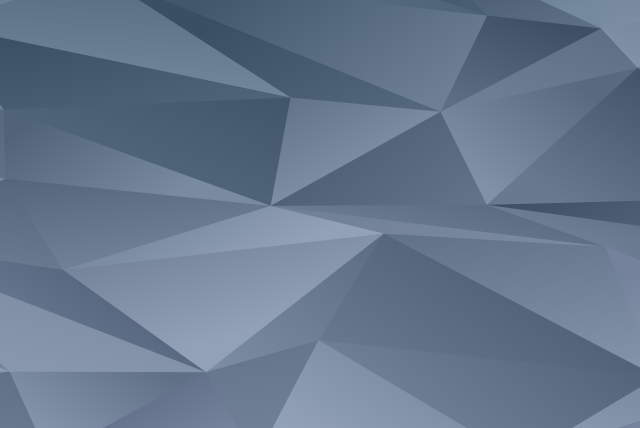
Write a WebGL 1 fragment shader that draws this background.

```glsl
precision highp float;

// Low-poly relief of wide slate-blue facets, each with its own soft linear shade.
// A leaning, jittered grid of corners is split into triangles; every pixel blends
// the facets of nearby cells by their antialiased coverage.

uniform vec2 u_resolution;

const vec2 CELL = vec2(0.5, 0.2); // mean cell size, in canvas heights
const float LEAN = 0.55;          // sideways drift of the columns per height

float hash(vec2 p) {
    return fract(sin(dot(p, vec2(127.1, 311.7))) * 43758.5453);
}

// Jitter favours its extremes, giving both broad facets and slivers.
// It stays below half a cell, so the cells never overlap.
vec2 corner(vec2 id) {
    vec2 r = 2.0 * vec2(hash(id + 3.7), hash(id + 19.3)) - 1.0;
    vec2 q = (id + vec2(0.38, 0.42) * sign(r) * sqrt(abs(r))) * CELL;
    return vec2(q.x - LEAN * q.y, q.y);
}

float cross2(vec2 a, vec2 b) {
    return a.x * b.y - a.y * b.x;
}

float area(vec2 a, vec2 b, vec2 c) {
    return cross2(b - a, c - a);
}

// Signed distance to the line from a to b, positive on its left.
float side(vec2 p, vec2 a, vec2 b) {
    return cross2(normalize(b - a), p - a);
}

// Shade in rgb, premultiplied by the coverage in alpha.
vec4 facet(vec2 p, vec2 a, vec2 b, vec2 c, vec2 id, float which) {
    float inside = min(side(p, a, b), min(side(p, b, c), side(p, c, a)));
    float coverage = clamp(inside * u_resolution.y + 0.5, 0.0, 1.0);

    // Evenly spread base tones, with the two halves of a cell set apart.
    vec2 seed = id + 41.3 * which;
    float spread = fract(dot(id, vec2(0.755, 0.57)) + 0.42 * which + 0.3 * hash(seed + 7.1));

    // Ramp across the facet, brightening downwards.
    float angle = -1.57 + 1.3 * (hash(seed + 11.9) - 0.5);
    vec2 center = (a + b + c) / 3.0;
    float ramp = dot(p - center, vec2(cos(angle), sin(angle)));
    ramp *= mix(0.7, 2.0, hash(seed + 23.5));

    float tone = 0.6 + 0.84 * (spread - 0.5) + clamp(ramp, -0.3, 0.3);
    tone += 0.42 * (0.5 - center.y);
    tone = clamp(tone, -0.06, 1.18);

    vec3 color = mix(vec3(0.25, 0.325, 0.41), vec3(0.52, 0.585, 0.67), tone);
    float tint = 0.6 * hash(seed + 31.7) - 0.5 * center.y;
    color += tint * vec3(0.016, -0.004, 0.014);
    return vec4(color, 1.0) * coverage;
}

void main() {
    vec2 p = gl_FragCoord.xy / u_resolution.y;
    vec2 home = floor(vec2(p.x + LEAN * p.y, p.y) / CELL);
    vec4 sum = vec4(0.0);

    for (int j = -1; j <= 1; j++) {
        for (int i = -1; i <= 1; i++) {
            vec2 id = home + vec2(float(i), float(j));
            vec2 a = corner(id);
            vec2 b = corner(id + vec2(1.0, 0.0));
            vec2 c = corner(id + vec2(1.0, 1.0));
            vec2 d = corner(id + vec2(0.0, 1.0));

            // Choose a diagonal at random, but only one that lies in the cell.
            float fitAC = min(area(a, b, c), area(a, c, d));
            float fitBD = min(area(a, b, d), area(b, c, d));
            if (fitAC > fitBD * exp2(6.0 * hash(id + 53.1) - 3.0)) {
                sum += facet(p, a, b, c, id, 0.0);
                sum += facet(p, a, c, d, id, 1.0);
            } else {
                sum += facet(p, a, b, d, id, 0.0);
                sum += facet(p, b, c, d, id, 1.0);
            }
        }
    }

    gl_FragColor = vec4(sum.rgb / max(sum.a, 0.0001), 1.0);
}
```
